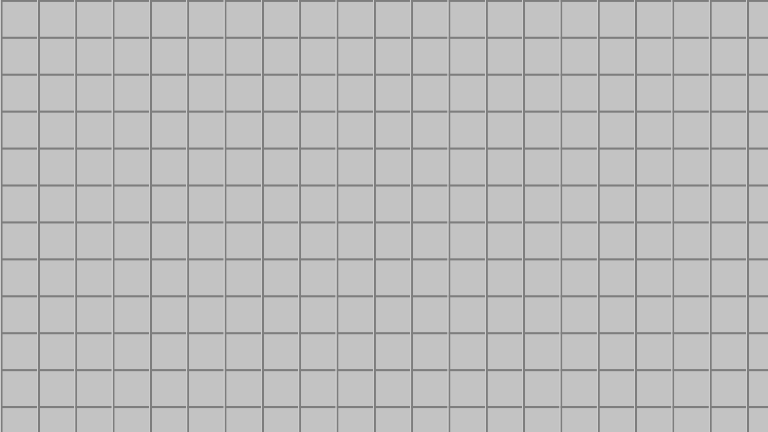
This pattern is drawn by a WebGL 1 fragment shader. Its source:

```glsl
precision highp float;
// Pale grey tiles divided by thin dark grout lines, with a light bevel strip
// to the left of each vertical line that interrupts the horizontal ones.
// Two repeated line distances give crisply filtered coverages, layered in order.

uniform vec2 u_resolution;

// Lengths are fractions of the canvas height; rows are measured from the top.
const vec2 TILE_SIZE = vec2(0.08639, 0.08556);
const vec2 GRID_ORIGIN = vec2(0.0038, 0.0016);
const float COLUMN_LINE_WIDTH = 0.0040;
const float ROW_LINE_WIDTH = 0.0047;
const float BEVEL_WIDTH = 0.0028;
const float EDGE_SOFTNESS = 0.5; // edge ramp, as a share of one pixel

const vec3 TILE_COLOR = vec3(0.763);
const vec3 LINE_COLOR = vec3(0.49);
const vec3 BEVEL_COLOR = vec3(0.80);

// Signed distance to the nearest line of a repeating set.
vec2 repeatDistance(vec2 p, vec2 period) {
  return (fract(p / period + 0.5) - 0.5) * period;
}

// Coverage of a stripe centred on distance zero, with a linear edge ramp.
float stripe(float dist, float width, float ramp) {
  return clamp((0.5 * width - abs(dist)) / ramp + 0.5, 0.0, 1.0);
}

void main() {
  float pixel = 1.0 / u_resolution.y;
  float ramp = pixel * EDGE_SOFTNESS;
  vec2 p = vec2(gl_FragCoord.x, u_resolution.y - gl_FragCoord.y) * pixel;
  vec2 d = repeatDistance(p - GRID_ORIGIN, TILE_SIZE);
  float bevelOffset = 0.5 * (COLUMN_LINE_WIDTH + BEVEL_WIDTH);

  // Horizontal grout, then the bevel over it, then vertical grout.
  vec3 color = mix(TILE_COLOR, LINE_COLOR, stripe(d.y, ROW_LINE_WIDTH, ramp));
  color = mix(color, BEVEL_COLOR, stripe(d.x + bevelOffset, BEVEL_WIDTH, ramp));
  color = mix(color, LINE_COLOR, stripe(d.x, COLUMN_LINE_WIDTH, ramp));

  gl_FragColor = vec4(color, 1.0);
}
```
